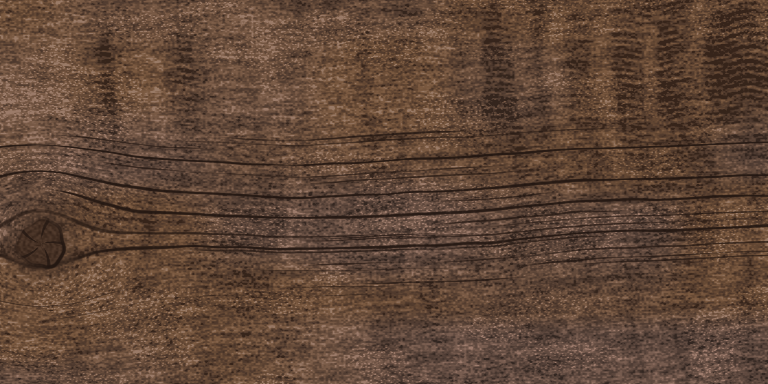
A Shadertoy shader for this texture:

```glsl
const vec3 PITCH = vec3(0.13, 0.085, 0.065);
const vec3 UMBER = vec3(0.21, 0.14, 0.10);
const vec3 BARK = vec3(0.32, 0.23, 0.175);
const vec3 BROWN = vec3(0.39, 0.28, 0.20);
const vec3 TAN = vec3(0.48, 0.35, 0.25);
const vec3 PALE = vec3(0.60, 0.48, 0.40);
const vec2 KNOT = vec2(0.107, 0.365);

float hash(vec2 p) {
    vec3 q = fract(p.xyx * 0.1031);
    q += dot(q, q.yzx + 33.33);
    return fract((q.x + q.y) * q.z);
}

float noise(vec2 p) {
    vec2 i = floor(p), f = fract(p);
    f = f * f * (3.0 - 2.0 * f);
    return mix(mix(hash(i), hash(i + vec2(1, 0)), f.x),
               mix(hash(i + vec2(0, 1)), hash(i + 1.0), f.x), f.y);
}

// Distance to the nearest scattered point
float cellular(vec2 p) {
    vec2 cell = floor(p);
    float nearest = 2.0;
    for (int y = -1; y <= 1; y++)
        for (int x = -1; x <= 1; x++) {
            vec2 c = cell + vec2(x, y);
            vec2 site = c + vec2(hash(c), hash(c + 57.3));
            nearest = min(nearest, length(p - site));
        }
    return nearest;
}

// Height across the grain, bent around the knot and rising to the right
float grainHeight(vec2 p, vec2 knot) {
    vec2 q = p - knot;
    float r2 = dot(q, q);
    float bend = 0.02 * exp(-6.0 * r2);
    float waves = 0.004 * sin(5.0 * p.x + 7.0 * p.y) + 0.002 * sin(13.0 * p.x + 4.0);
    return q.y * r2 / (r2 + bend) - 0.06 * smoothstep(0.7, 2.2, p.x) + waves;
}

// Tapered split along the grain
float crack(float v, float x, float level, float width, vec2 span) {
    float taper = smoothstep(span.x, span.x + 0.15, x) * (1.0 - smoothstep(span.y - 0.15, span.y, x));
    float w = width * taper * (0.3 + noise(vec2(x * 8.0, level * 90.0)));
    float d = abs(v - level + 0.004 * (noise(vec2(x * 14.0, level * 70.0)) - 0.5));
    return (1.0 - smoothstep(w * 0.4, w + 0.002, d)) * smoothstep(0.0, 0.0015, w);
}

float allCracks(float v, float x) {
    float c = crack(v, x, 0.21, 0.0027, vec2(-0.3, 2.3));
    c = max(c, crack(v, x, 0.125, 0.0037, vec2(-0.3, 2.3)));
    c = max(c, crack(v, x, 0.07, 0.0034, vec2(0.1, 2.3)));
    c = max(c, crack(v, x, -0.012, 0.0036, vec2(-0.3, 2.3)));
    for (int i = 0; i < 28; i++) {
        vec2 id = vec2(i, 7.0);
        float start = 2.0 * hash(id) - 0.4;
        float level = mix(-0.15, 0.28, hash(id + 11.0));
        float width = mix(0.0009, 0.0022, hash(id + 23.0));
        c = max(c, 0.8 * crack(v, x, level, width, vec2(start, start + 0.4 + hash(id + 31.0))));
    }
    return c;
}

vec3 woodRamp(float t) {
    vec3 c = mix(UMBER, BARK, smoothstep(0.08, 0.32, t));
    c = mix(c, BROWN, smoothstep(0.32, 0.48, t));
    c = mix(c, TAN, smoothstep(0.48, 0.68, t));
    return mix(c, PALE, smoothstep(0.68, 0.92, t));
}

// Dark knot with a gapped rim, rings and radial checks
vec3 addKnot(vec3 wood, vec2 q, float grit) {
    float a = atan(q.y, q.x);
    float r = length(q) + 0.004 * sin(3.0 * a + 1.0) + 0.002 * sin(7.0 * a);
    float rings = 0.5 + 0.5 * sin(r * 420.0 + 2.0 * sin(a * 2.0));
    float checks = smoothstep(0.86, 1.0, sin(a * 5.0 + 25.0 * r)) * smoothstep(0.006, 0.02, r);
    vec3 heart = mix(UMBER, BARK, 0.35 * rings + 0.7 * grit);
    heart = mix(heart, PITCH, 0.75 * checks);
    float halo = exp(-pow((r - 0.075) / 0.025, 2.0));
    wood = mix(wood, BARK * (0.7 + 0.5 * grit), 0.5 * halo);
    wood = mix(wood, heart, 1.0 - smoothstep(0.058, 0.063, r));
    float rim = 1.0 - smoothstep(0.002, 0.007, abs(r - 0.061));
    return mix(wood, PITCH, rim * (0.55 + 0.4 * sin(a + 2.2)));
}

void mainImage(out vec4 fragColor, in vec2 fragCoord) {
    vec2 p = fragCoord / iResolution.y;
    float v = grainHeight(p, KNOT);
    float upper = smoothstep(0.45, 0.85, p.y);

    // Fibres, grit and broad stains
    float fibres = noise(vec2(p.x * 8.0, v * 105.0));
    float fine = noise(vec2(p.x * 45.0, v * 220.0));
    float grit = noise(p * vec2(175.0, 230.0));
    float stain = noise(p * vec2(2.2, 4.5) + 3.0);
    float tone = 0.48 + 0.30 * (fibres - 0.5) + 0.30 * (fine - 0.5)
               + 0.48 * (grit - 0.5) + 0.20 * (stain - 0.5);

    // Upright saw bands broken into rippled dashes
    float saw = noise(vec2(p.x * 24.0 + 0.4 * sin(p.y * 9.0), p.y * 2.5));
    float ripple = 0.5 + 0.5 * sin(340.0 * (v + 0.007 * sin(p.x * 38.0)));
    tone += (saw - 0.5) * mix(0.16, 0.30, upper);
    tone -= 0.30 * smoothstep(0.55, 0.2, saw) * ripple * (0.2 + 0.8 * upper);

    // Pits and pale flecks
    float pits = smoothstep(0.32, 0.12, cellular(vec2(p.x * 45.0, v * 75.0)));
    float flecks = smoothstep(0.35, 0.1, cellular(vec2(p.x * 85.0, v * 130.0)));
    tone -= 0.22 * pits * smoothstep(0.4, 0.7, noise(p * vec2(16.0, 6.0)));
    tone += 0.30 * flecks * smoothstep(0.4, 0.75, noise(p * vec2(7.0, 14.0) + 9.0));

    // Weathered grey patches over the warm wood
    vec3 wood = woodRamp(tone);
    float luma = dot(wood, vec3(0.3, 0.59, 0.11));
    float foot = smoothstep(0.22, 0.12, p.y) * smoothstep(0.5, 1.2, p.x);
    float grey = smoothstep(0.4, 0.8, noise(p * vec2(3.0, 5.0) + 20.0)) * (1.0 - 0.6 * upper);
    wood = mix(wood, luma * vec3(1.23, 0.96, 0.85), max(0.75 * grey, 0.85 * foot));

    wood = mix(wood, PITCH, 0.9 * allCracks(v, p.x));
    wood = addKnot(wood, p - KNOT, grit);
    fragColor = vec4(wood, 1.0);
}
```
